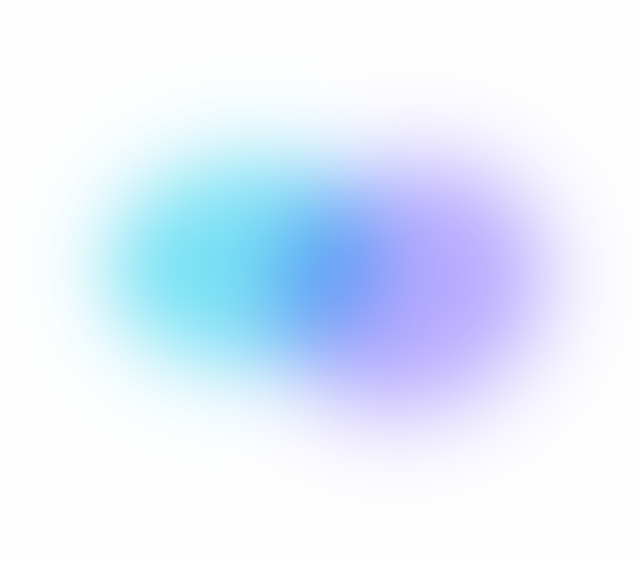
Write a Shadertoy shader that draws this background.

```glsl
// Two soft overlapping ellipses of light, cyan and violet, multiplied on near-white.

// Positions, radii and blur are in canvas heights, measured from the centre.
const vec3 PAPER = vec3(0.996, 0.996, 0.998);

const vec3 CYAN = vec3(0.48, 0.89, 0.96);
const vec2 CYAN_CENTER = vec2(-0.132, 0.033);
const vec2 CYAN_RADII = vec2(0.230, 0.176);
const float CYAN_TILT = 0.08;
const float CYAN_BLUR = 0.074;

const vec3 VIOLET = vec3(0.725, 0.665, 1.0);
const vec2 VIOLET_CENTER = vec2(0.162, -0.013);
const vec2 VIOLET_RADII = vec2(0.232, 0.206);
const float VIOLET_TILT = 0.5;
const float VIOLET_BLUR = 0.080;

// Approximate signed distance to an ellipse at the origin.
float ellipseDistance(vec2 p, vec2 radii) {
    float scaled = length(p / radii);
    float slope = length(p / (radii * radii));
    return scaled * (scaled - 1.0) / max(slope, 1e-4);
}

// Coverage of a Gaussian-blurred edge; the blur is its standard deviation.
float blurredEdge(float dist, float blur) {
    float x = clamp(dist / blur, -4.0, 4.0);
    return 0.5 - 0.5 * tanh(0.798 * (x + 0.0447 * x * x * x));
}

// Coverage of one tilted, blurred ellipse.
float glow(vec2 p, vec2 center, vec2 radii, float tilt, float blur) {
    float c = cos(tilt), s = sin(tilt);
    vec2 q = p - center;
    q = vec2(c * q.x + s * q.y, c * q.y - s * q.x);
    return blurredEdge(ellipseDistance(q, radii), blur);
}

void mainImage(out vec4 fragColor, in vec2 fragCoord) {
    vec2 p = (fragCoord - 0.5 * iResolution.xy) / iResolution.y;

    float cyan = glow(p, CYAN_CENTER, CYAN_RADII, CYAN_TILT, CYAN_BLUR);
    float violet = glow(p, VIOLET_CENTER, VIOLET_RADII, VIOLET_TILT, VIOLET_BLUR);

    // Multiply blend, so the overlap deepens to blue.
    vec3 color = PAPER * mix(vec3(1.0), CYAN, cyan) * mix(vec3(1.0), VIOLET, violet);
    fragColor = vec4(color, 1.0);
}
```
